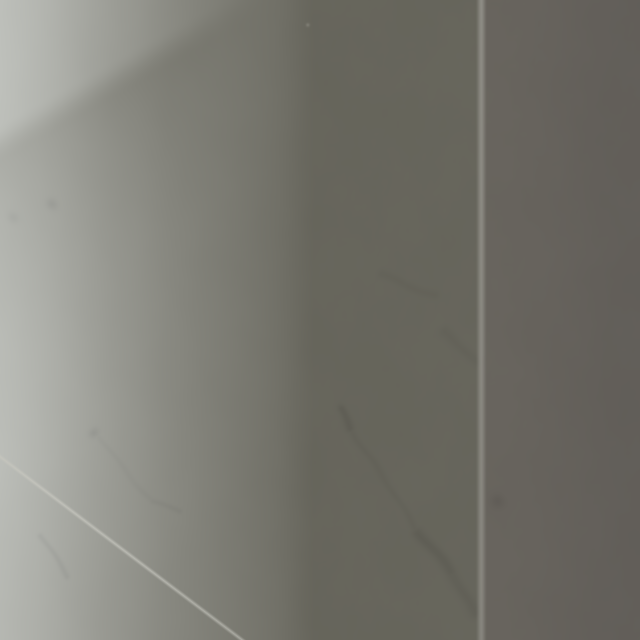
A Shadertoy shader for this texture:

```glsl
const vec3 WALL_DARK = vec3(0.402, 0.397, 0.360);
const vec3 WALL_LIGHT = vec3(0.705, 0.712, 0.690);
const vec3 SIDE_NEAR = vec3(0.408, 0.393, 0.368);
const vec3 SIDE_FAR = vec3(0.384, 0.370, 0.350);
const vec3 JOINT_COLOR = vec3(0.555, 0.548, 0.520);
const vec3 SEAM_COLOR = vec3(0.77, 0.77, 0.74);
const float JOINT_X = 0.752;
const float JOINT_HALF = 0.0045;
const float JOINT_SOFT = 0.0035;
const float SEAM_HALF = 0.0019;
const float SEAM_SOFT = 0.0014;
const vec2 SEAM_START = vec2(-0.01, 0.294);
const vec2 SEAM_END = vec2(0.385, -0.005);
const float SHADE_BASE = 0.777;   // height of the shadow edge at the left
const float SHADE_SLOPE = 0.56;
const float SHADE_SOFT = 0.032;
const float SHADE_DEPTH = 0.27;
const float FALLOFF_END = 0.49;
const float VEIN_DEPTH = 0.034;
const float MOTTLE = 0.004;

float segmentDistance(vec2 p, vec2 a, vec2 b) {
    vec2 d = b - a;
    float t = clamp(dot(p - a, d) / dot(d, d), 0.0, 1.0);
    return length(p - a - d * t);
}

float layeredSines(vec2 p) {
    float sum = 0.0;
    float gain = 0.5;
    for (int i = 0; i < 5; i++) {
        sum += gain * sin(p.x + 1.3 * sin(p.y)) * cos(p.y - 0.7 * sin(p.x));
        p = mat2(1.5, 1.1, -1.1, 1.5) * p + 2.3;
        gain *= 0.65;
    }
    return sum;
}

float vein(vec2 p, vec2 a, vec2 b, float width) {
    float d = segmentDistance(p, a, b) / width;
    return exp(-d * d);
}

float spot(vec2 p, vec2 center, float radius) {
    vec2 d = (p - center) / radius;
    return exp(-dot(d, d));
}

float marbleVeins(vec2 p) {
    p += 0.002 * vec2(sin(p.y * 85.0), sin(p.x * 70.0));
    // Long vein toward the joint
    float v = 0.8 * vein(p, vec2(0.533, 0.360), vec2(0.547, 0.332), 0.007);
    v = max(v, 0.35 * vein(p, vec2(0.547, 0.332), vec2(0.655, 0.168), 0.006));
    v = max(v, 0.8 * vein(p, vec2(0.655, 0.168), vec2(0.705, 0.105), 0.009));
    v = max(v, 0.6 * vein(p, vec2(0.705, 0.105), vec2(0.742, 0.045), 0.010));
    // Short upper vein
    v = max(v, 0.35 * vein(p, vec2(0.595, 0.570), vec2(0.682, 0.538), 0.007));
    v = max(v, 0.4 * vein(p, vec2(0.695, 0.480), vec2(0.745, 0.437), 0.009));
    // Faint veins on the bright side
    v = max(v, 0.35 * vein(p, vec2(0.148, 0.324), vec2(0.238, 0.215), 0.005));
    v = max(v, 0.5 * vein(p, vec2(0.238, 0.215), vec2(0.278, 0.203), 0.005));
    v = max(v, 0.8 * vein(p, vec2(0.065, 0.160), vec2(0.106, 0.101), 0.005));
    // Smudges
    v = max(v, spot(p, vec2(0.148, 0.322), 0.008));
    v = max(v, spot(p, vec2(0.083, 0.680), 0.009));
    v = max(v, 0.7 * spot(p, vec2(0.020, 0.662), 0.009));
    return max(v, 0.7 * spot(p, vec2(0.777, 0.215), 0.011));
}

float wallLight(vec2 p) {
    float light = pow(clamp(1.0 - p.x / FALLOFF_END, 0.0, 1.0), 1.08);
    // Bright left side and soft vertical bands
    light += 0.07 * smoothstep(0.20, 0.05, p.x) * smoothstep(-0.12, 0.03, p.x);
    light += 0.05 * (1.0 - smoothstep(0.425, 0.495, p.x));
    light += 0.03 * (smoothstep(0.27, 0.20, p.x) - 0.5) * smoothstep(0.5, 0.3, p.x);
    light -= 0.10 * smoothstep(0.35, 0.0, p.y) * smoothstep(0.45, 0.0, p.x);
    // Shadow below the slanted edge, fading downward and to the right
    float below = SHADE_BASE + SHADE_SLOPE * p.x - p.y;
    float fade = exp(-max(below, 0.0) / 0.22) * smoothstep(0.47, 0.18, p.x);
    return light - SHADE_DEPTH * smoothstep(-SHADE_SOFT, SHADE_SOFT, below) * fade;
}

void mainImage(out vec4 fragColor, in vec2 fragCoord) {
    vec2 p = fragCoord / iResolution.xy;
    float pixel = 1.0 / min(iResolution.x, iResolution.y);

    // Lit wall and side panel
    vec3 color = mix(WALL_DARK, WALL_LIGHT, wallLight(p));
    vec3 side = mix(SIDE_NEAR, SIDE_FAR, smoothstep(JOINT_X, 1.0, p.x));
    color = mix(color, side, smoothstep(-pixel, pixel, p.x - JOINT_X));

    // Stone detail
    color -= VEIN_DEPTH * marbleVeins(p) * vec3(1.0, 1.0, 0.9);
    color += MOTTLE * layeredSines(p * vec2(19.0, 15.0));

    // Diagonal seam
    float seam = segmentDistance(p, SEAM_START, SEAM_END) - SEAM_HALF;
    float seamMask = 1.0 - smoothstep(-SEAM_SOFT - pixel, SEAM_SOFT + pixel, seam);
    color = mix(color, SEAM_COLOR, seamMask * mix(0.95, 0.65, p.x / SEAM_END.x));

    // Upright joint
    float joint = abs(p.x - JOINT_X) - JOINT_HALF;
    float jointMask = 1.0 - smoothstep(-JOINT_SOFT - pixel, JOINT_SOFT + pixel, joint);
    color = mix(color, JOINT_COLOR, jointMask * mix(0.82, 1.0, p.y));

    // Tiny glint
    color += 0.08 * spot(p, vec2(0.481, 0.961), 0.003);

    fragColor = vec4(color, 1.0);
}
```
